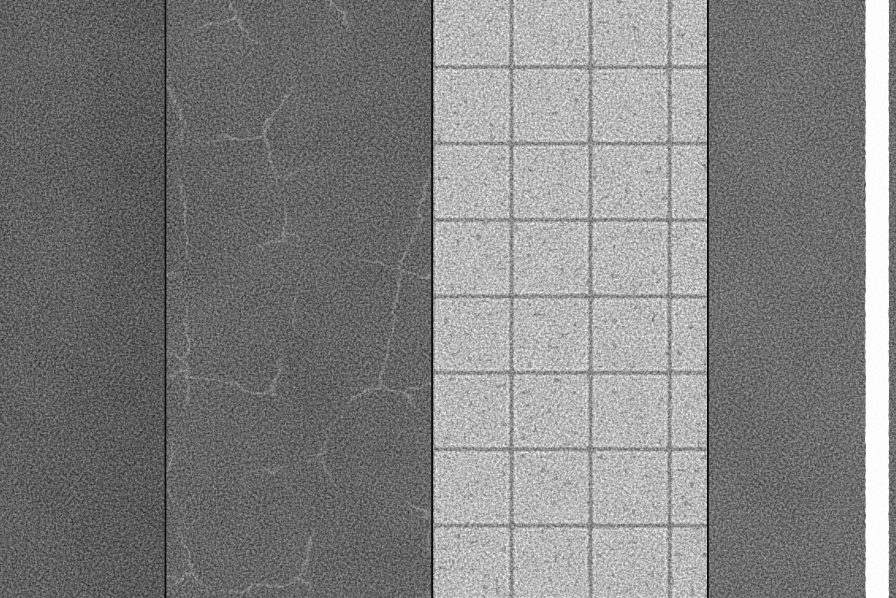
Give the GLSL for this texture, as a WebGL 2 fragment shader.

```glsl
#version 300 es
precision highp float;
// Four vertical ground panels: asphalt, cracked asphalt, square paving, road with a white line.
uniform vec2 u_resolution;
out vec4 fragColor;

const float SEAM_A = 0.277, SEAM_B = 0.7235, SEAM_C = 1.185;
const vec2 STRIPE = vec2(1.449, 1.488);
const vec2 TILE_SIZE = vec2(0.1323, 0.1278);
const vec2 TILE_ORIGIN = vec2(0.8564, 0.1210);

// Integer hash giving two values in 0..1
vec2 hash2(vec2 cell) {
    uvec2 q = uvec2(ivec2(cell) + 4096);
    q = q * 1664525u + 1013904223u;
    q.x += q.y * 1664525u;
    q.y += q.x * 1664525u;
    q ^= q >> 16u;
    q.x += q.y * 1664525u;
    q.y += q.x * 1664525u;
    q ^= q >> 16u;
    return vec2(q & 65535u) / 65535.0;
}

float cornerSlope(vec2 cell, vec2 offset) {
    float angle = 6.28318 * hash2(cell).x;
    return dot(vec2(cos(angle), sin(angle)), offset);
}

float gradientNoise(vec2 p) {
    vec2 i = floor(p), f = p - i;
    vec2 w = f * f * f * (f * (f * 6.0 - 15.0) + 10.0);
    vec2 e = vec2(1.0, 0.0);
    float low = mix(cornerSlope(i, f), cornerSlope(i + e.xy, f - e.xy), w.x);
    float high = mix(cornerSlope(i + e.yx, f - e.yx), cornerSlope(i + e.xx, f - e.xx), w.x);
    return mix(low, high, w.y);
}

// Fine stone grain from two rotated octaves
float grain(vec2 p) {
    mat2 turn = mat2(0.8, 0.6, -0.6, 0.8);
    return gradientNoise(turn * p * 233.0) + 0.8 * gradientNoise(p * 377.0 + 31.7);
}

// Distance to the nearest border between scattered cells
float cellBorder(vec2 p) {
    vec2 base = floor(p), f = p - base, nearest = vec2(0.0);
    float best = 8.0, border = 8.0;
    for (int k = 0; k < 9; k++) {
        vec2 g = vec2(k % 3, k / 3) - 1.0;
        vec2 r = g + hash2(base + g) - f;
        if (dot(r, r) < best) { best = dot(r, r); nearest = r; }
    }
    for (int k = 0; k < 25; k++) {
        vec2 g = vec2(k % 5, k / 5) - 2.0;
        vec2 r = g + hash2(base + g) - f;
        vec2 d = r - nearest;
        if (dot(d, d) > 1e-5) border = min(border, dot(0.5 * (r + nearest), normalize(d)));
    }
    return border;
}

float cracks(vec2 p, float scale, float aa) {
    vec2 warp = vec2(gradientNoise(p * 17.0), gradientNoise(p * 17.0 + 40.3)) * 0.022;
    warp += vec2(gradientNoise(p * 61.0 + 9.1), gradientNoise(p * 61.0 + 70.7)) * 0.008;
    float d = cellBorder((p + warp) * scale) / scale;
    float wear = smoothstep(-0.22, 0.12, gradientNoise(p * 8.0 + 5.3));
    return wear * (1.0 - smoothstep(0.0005, 0.0025 + aa, d));
}

float roundedBox(vec2 p, vec2 halfSize, float radius) {
    vec2 q = abs(p) - halfSize + radius;
    return length(max(q, 0.0)) + min(max(q.x, q.y), 0.0) - radius;
}

// Paving tone: grout, light bevel, tile face with small pits
float paving(vec2 p, float aa) {
    vec2 local = (fract((p - TILE_ORIGIN) / TILE_SIZE) - 0.5) * TILE_SIZE;
    float d = roundedBox(local, 0.5 * TILE_SIZE - 0.003, 0.005);
    float face = 0.725 + 0.03 * gradientNoise(p * 24.0);
    face -= 0.14 * smoothstep(0.28, 0.5, gradientNoise(p * 92.0 + 3.9));
    face += 0.05 * (1.0 - smoothstep(0.0, 0.003, abs(d + 0.004)));
    return mix(face, 0.53, smoothstep(-aa, aa, d));
}

float seam(float x, float center, float aa) {
    return 1.0 - smoothstep(0.0015 - 0.5 * aa, 0.0015 + 0.5 * aa, abs(x - center));
}

float after(float x, float edge, float aa) {
    return smoothstep(edge - 0.5 * aa, edge + 0.5 * aa, x);
}

void main() {
    vec2 p = gl_FragCoord.xy / u_resolution * vec2(1.5, 1.0);
    float aa = 1.0 / u_resolution.y;
    float speckle = grain(p);
    float patches = 0.025 * gradientNoise(p * 5.0) + 0.02 * gradientNoise(p * 19.0);

    // Panel surfaces from left to right
    float plain = 0.375 - 0.03 * smoothstep(0.05, SEAM_A, p.x) + patches + 0.22 * speckle;
    float cracked = 0.395 + patches + 0.22 * speckle + 0.11 * cracks(p, 5.6, aa);
    float tiles = paving(p, aa) + 0.26 * speckle;
    float road = 0.425 + patches + 0.22 * speckle;
    float tone = mix(plain, cracked, after(p.x, SEAM_A, aa));
    tone = mix(tone, tiles, after(p.x, SEAM_B, aa));
    tone = mix(tone, road, after(p.x, SEAM_C, aa));

    // Painted line with slightly worn edges
    float paintX = p.x + 0.0012 * gradientNoise(p * 110.0);
    float paint = after(paintX, STRIPE.x, aa) * (1.0 - after(paintX, STRIPE.y, aa));
    tone = mix(tone, 0.99 + 0.015 * speckle, paint);

    // Dark seams between the panels
    float seams = max(seam(p.x, SEAM_A, aa), max(seam(p.x, SEAM_B, aa), seam(p.x, SEAM_C, aa)));
    tone = mix(tone, 0.04, seams);
    fragColor = vec4(vec3(clamp(tone, 0.0, 1.0)), 1.0);
}
```
